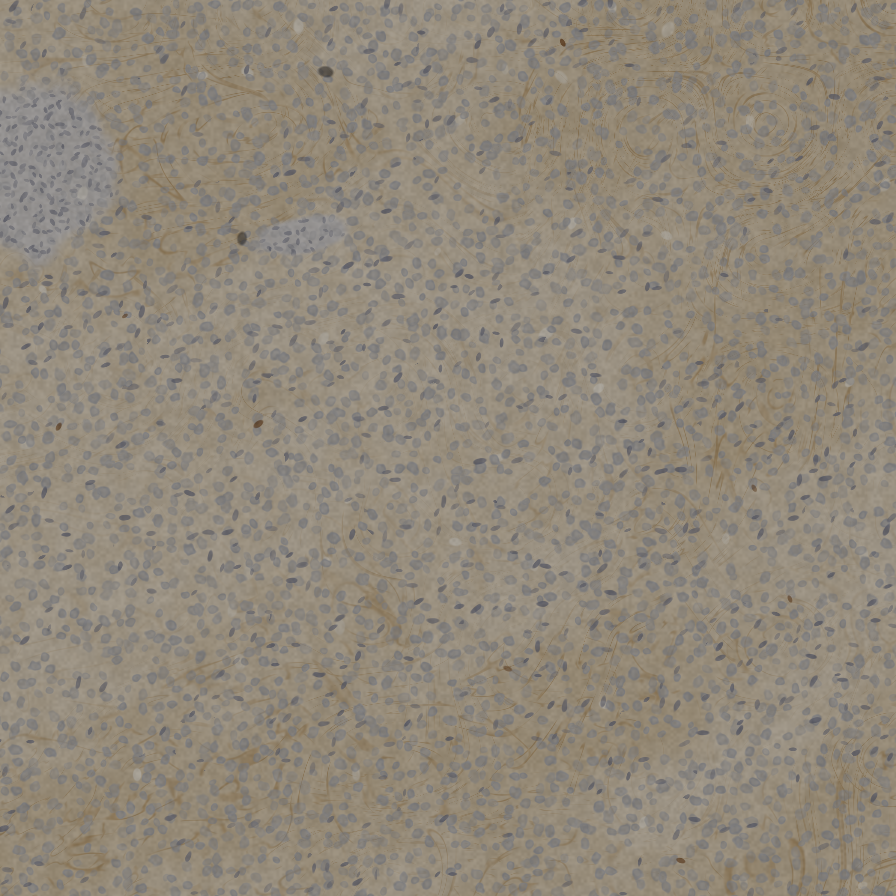
Give the GLSL for this texture, as a Shadertoy shader.

```glsl
// Stained tissue section: a warm beige ground with brown slanting fibres,
// covered by scattered blue-grey cell nuclei, pale islands and a few specks.
// Noise makes the ground; jittered grids of soft ellipses make the cells.

const vec3 BEIGE      = vec3(0.612, 0.578, 0.522);
const vec3 TAN        = vec3(0.575, 0.525, 0.440);
const vec3 FIBRE      = vec3(0.500, 0.405, 0.270);
const vec3 PALE_BLUE  = vec3(0.575, 0.570, 0.575);
const vec3 NUCLEUS    = vec3(0.470, 0.472, 0.485);
const vec3 DARK_CELL  = vec3(0.335, 0.340, 0.385);
const vec3 GAP        = vec3(0.660, 0.645, 0.615);
const vec3 BROWN_SPOT = vec3(0.310, 0.180, 0.070);
const vec3 BLACK_SPOT = vec3(0.090, 0.085, 0.090);
const float FIBRE_ANGLE = 0.60;

float hash(vec2 p, float seed) {
    vec3 q = fract(vec3(p.xyx + seed * 7.31) * vec3(0.1031, 0.1030, 0.0973));
    q += dot(q, q.yzx + 33.33);
    return fract((q.x + q.y) * q.z);
}

float noise(vec2 p, float seed) {
    vec2 i = floor(p), f = fract(p);
    f = f * f * (3.0 - 2.0 * f);
    float low  = mix(hash(i, seed), hash(i + vec2(1, 0), seed), f.x);
    float high = mix(hash(i + vec2(0, 1), seed), hash(i + vec2(1, 1), seed), f.x);
    return mix(low, high, f.y);
}

float fbm(vec2 p, float seed) {
    float sum = 0.0, weight = 0.5;
    for (int i = 0; i < 4; i++) {
        sum += weight * noise(p, seed + float(i));
        p = p * 2.03 + 3.7;
        weight *= 0.5;
    }
    return sum / 0.9375;
}

vec2 rotate(vec2 p, float angle) {
    float c = cos(angle), s = sin(angle);
    return vec2(c * p.x + s * p.y, c * p.y - s * p.x);
}

// Scattered ellipses: x = coverage, y = rim strength.
// Radius is in grid cells; spread is the range of the angle around the fibres.
vec2 scatter(vec2 p, float cells, float density, vec2 radius, float spread, float seed) {
    vec2 q = p * cells, base = floor(q), result = vec2(0.0);
    float wobble = 0.45 * (noise(q * 3.5, seed + 9.0) - 0.5);
    for (int y = -1; y <= 1; y++)
    for (int x = -1; x <= 1; x++) {
        vec2 id = base + vec2(x, y);
        if (hash(id, seed) > density) continue;
        vec2 jitter = vec2(hash(id, seed + 1.0), hash(id, seed + 2.0));
        float angle = FIBRE_ANGLE + spread * (hash(id, seed + 3.0) - 0.5);
        float size = mix(0.7, 1.25, hash(id, seed + 4.0));
        vec2 d = rotate(q - id - 0.1 - 0.8 * jitter, angle);
        float e = length(d / (radius * size)) + wobble;
        float tone = mix(0.45, 1.0, hash(id, seed + 5.0));
        float body = tone * (1.0 - smoothstep(0.75, 1.2, e));
        float rim = tone * smoothstep(0.35, 0.8, e) * (1.0 - smoothstep(0.85, 1.2, e));
        result = max(result, vec2(body, rim));
    }
    return result;
}

// Thin broken threads along the fibre direction.
float threads(vec2 p, float scale, float seed) {
    vec2 q = rotate(p, FIBRE_ANGLE + 0.8 * (noise(p * 7.0, seed) - 0.5));
    float ridge = abs(noise(q * vec2(0.32, 1.0) * scale, seed + 1.0) - 0.5);
    float breaks = smoothstep(0.45, 0.75, noise(q * vec2(0.4, 0.8) * scale, seed + 2.0));
    return (1.0 - smoothstep(0.0, 0.11, ridge)) * breaks;
}

// Soft island with a ragged border.
float island(vec2 p, vec2 centre, vec2 radius) {
    float e = length(rotate(p - centre, 0.2) / radius);
    return 1.0 - smoothstep(0.8, 1.1, e + 0.5 * (fbm(p * 25.0, 40.0) - 0.5));
}

vec3 ground(vec2 p, float pale) {
    float zone = fbm(rotate(p, FIBRE_ANGLE) * vec2(3.0, 5.5), 11.0);
    float brown = smoothstep(0.36, 0.68, zone + 0.12 * (p.x - 0.5));
    float patches = smoothstep(0.3, 0.75, fbm(p * 45.0, 15.0));
    vec3 col = mix(BEIGE, TAN, 0.6 * brown + 0.35 * patches);
    float thread = max(threads(p, 90.0, 20.0), 0.7 * threads(p, 150.0, 25.0));
    col = mix(col, FIBRE, thread * (0.14 + 0.5 * brown));
    return mix(col, PALE_BLUE, 0.85 * pale);
}

void mainImage(out vec4 fragColor, in vec2 fragCoord) {
    vec2 p = fragCoord / iResolution.y;
    float pale = max(island(p, vec2(0.035, 0.81), vec2(0.09, 0.10)),
                     island(p, vec2(0.34, 0.74), vec2(0.055, 0.022)));
    vec3 col = ground(p, pale);

    // Pale gaps, then round nuclei with darker rims
    col = mix(col, GAP, 0.75 * scatter(p, 17.0, 0.17, vec2(0.12, 0.08), 3.0, 50.0).x);
    vec2 cells = scatter(p, 64.0, 0.78, vec2(0.40, 0.31), 6.3, 60.0);
    col = mix(col, NUCLEUS, (0.70 * cells.x + 0.22 * cells.y) * (1.0 - 0.5 * pale));

    // Slender dark nuclei gather in clusters and in the pale islands
    float crowd = smoothstep(0.35, 0.7, fbm(p * 8.0, 70.0));
    float slender = scatter(p, 48.0, 0.12 + 0.38 * crowd, vec2(0.28, 0.12), 1.8, 75.0).x;
    float crowded = pale * scatter(p, 95.0, 0.75, vec2(0.38, 0.20), 3.0, 80.0).x;
    col = mix(col, DARK_CELL, max(0.8 * slender, 0.6 * crowded));

    // Rare stain specks
    col = mix(col, BROWN_SPOT, 0.85 * scatter(p, 10.0, 0.09, vec2(0.055, 0.03), 3.0, 90.0).x);
    col = mix(col, BLACK_SPOT, scatter(p, 5.0, 0.08, vec2(0.036, 0.026), 2.0, 95.0).x);

    // Fine grain
    col += 0.045 * (noise(p * 300.0, 100.0) - 0.5) + 0.03 * (noise(p * 130.0, 105.0) - 0.5);
    fragColor = vec4(col, 1.0);
}
```
